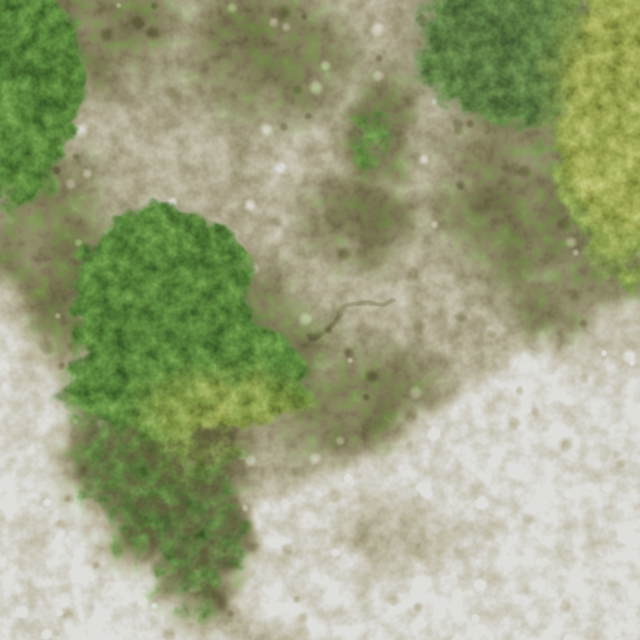
This texture is drawn by a WebGL 2 fragment shader. Its source:

```glsl
#version 300 es
precision highp float;

uniform vec2 u_resolution;
out vec4 fragColor;

float hash(vec2 cell) {
    uvec2 k = uvec2(ivec2(cell) + 4096);
    uint h = k.x * 1597334673u ^ k.y * 3812015801u;
    h = (h ^ (h >> 15)) * 2246822519u;
    h ^= h >> 13;
    return float(h & 65535u) / 65535.0;
}

vec2 gradient(vec2 cell) {
    float angle = 6.28318 * hash(cell);
    return vec2(cos(angle), sin(angle));
}

float gradientNoise(vec2 p) {
    vec2 i = floor(p), f = p - i;
    vec2 w = f * f * f * (f * (f * 6.0 - 15.0) + 10.0);
    vec2 e = vec2(0.0, 1.0);
    float low = mix(dot(gradient(i), f), dot(gradient(i + e.yx), f - e.yx), w.x);
    float high = mix(dot(gradient(i + e), f - e), dot(gradient(i + 1.0), f - 1.0), w.x);
    return 1.4 * mix(low, high, w.y);
}

float fbm(vec2 p, int octaves) {
    float sum = 0.0, amplitude = 0.6;
    for (int i = 0; i < octaves; i++) {
        sum += amplitude * gradientNoise(p);
        p = mat2(1.6, 1.2, -1.2, 1.6) * p + 17.3;
        amplitude *= 0.58;
    }
    return sum;
}

// Soft ellipse: centre in xy, radii in zw
float blob(vec2 p, vec4 ellipse, float softness) {
    float d = length((p - ellipse.xy) / ellipse.zw);
    return 1.0 - smoothstep(1.0 - softness, 1.0 + softness, d);
}

float segmentDistance(vec2 p, vec2 a, vec2 b) {
    vec2 ab = b - a;
    return length(p - a - ab * clamp(dot(p - a, ab) / dot(ab, ab), 0.0, 1.0));
}

// Positive inside the two bleached areas
float sandDistance(vec2 p) {
    float left = max(min((0.56 - 1.3 * p.x - p.y) * 0.6, 0.115 - p.x), (0.37 - p.x - p.y) * 0.7);
    float right = min((0.2 + 0.58 * (p.x - 0.4) - p.y) * 0.86, p.x - 0.33 - 0.35 * p.y);
    return max(left, min(right, (p.x + p.y - 0.46) * 0.7));
}

vec3 ramp(float t, vec3 a, vec3 b, vec3 c, vec3 d) {
    t = clamp(t, 0.0, 1.0) * 3.0;
    vec3 color = mix(a, b, min(t, 1.0));
    color = mix(color, c, clamp(t - 1.0, 0.0, 1.0));
    return mix(color, d, clamp(t - 2.0, 0.0, 1.0));
}

// Sparse round specks, one chance per grid cell
float specks(vec2 p, float density) {
    vec2 cell = floor(p);
    float sum = 0.0;
    for (int k = 0; k < 9; k++) {
        vec2 c = cell + vec2(k % 3, k / 3) - 1.0;
        vec2 center = c + vec2(hash(c + 71.0), hash(c + 139.0));
        float radius = mix(0.2, 0.5, hash(c + 211.0));
        sum += step(hash(c), density) * (1.0 - smoothstep(0.2, 1.0, length(p - center) / radius));
    }
    return min(sum, 1.0);
}

void main() {
    vec2 uv = gl_FragCoord.xy / u_resolution;
    vec2 broad = vec2(fbm(uv * 7.0, 3), fbm(uv * 7.0 + 31.0, 3));
    vec2 fine = vec2(gradientNoise(uv * 36.0), gradientNoise(uv * 36.0 + 53.0));
    vec2 p = uv + 0.04 * broad + 0.011 * fine;
    float grain = fbm(uv * 36.0 + 9.0, 3);

    // Bare soil and sand, darkened by thin undergrowth
    const vec4 undergrowth[10] = vec4[](
        vec4(0.56, 0.65, 0.09, 0.07), vec4(0.56, 0.36, 0.13, 0.09),
        vec4(0.83, 0.70, 0.13, 0.14), vec4(0.07, 0.60, 0.10, 0.16),
        vec4(0.60, 0.79, 0.05, 0.10), vec4(0.94, 0.52, 0.13, 0.09),
        vec4(0.62, 0.18, 0.09, 0.08), vec4(0.42, 0.92, 0.12, 0.10),
        vec4(0.16, 0.95, 0.13, 0.08), vec4(0.40, 0.47, 0.11, 0.10));
    float sand = smoothstep(-0.035, 0.03, sandDistance(p));
    float shade = 0.0;
    for (int i = 0; i < 10; i++) shade = max(shade, blob(p, undergrowth[i], 0.55));
    float thicket = max(blob(p, vec4(0.25, 0.27, 0.14, 0.15), 0.3), blob(p, vec4(0.31, 0.15, 0.07, 0.13), 0.35));
    float tone = mix(0.58, 0.93, sand) + 0.22 * fbm(uv * 10.0 + 5.0, 3) + 0.27 * grain;
    tone -= 0.34 * shade * (1.0 - 0.3 * sand) + 0.5 * thicket;
    tone -= 0.2 * (1.0 - smoothstep(0.002, 0.009, segmentDistance(p, vec2(0.49, 0.49), vec2(0.62, 0.54))));
    tone += 0.3 * specks(uv * 34.0, 0.07) - 0.22 * specks(uv * 30.0 + 40.0, 0.08);
    vec3 color = ramp(tone, vec3(0.38, 0.37, 0.24), vec3(0.56, 0.54, 0.41),
                      vec3(0.74, 0.72, 0.63), vec3(0.87, 0.87, 0.86));
    float moss = max(shade * (1.0 - sand), thicket) * smoothstep(-0.2, 0.5, grain + 0.4 * broad.y);
    color = mix(color, color * vec3(0.82, 0.98, 0.72), moss);

    // Leafy cover with ragged edges
    float bush = max(blob(p, vec4(0.25, 0.52, 0.14, 0.15), 0.2), blob(p, vec4(0.34, 0.42, 0.13, 0.11), 0.25));
    bush = max(bush, blob(p, vec4(0.24, 0.40, 0.13, 0.10), 0.3));
    float corner = blob(p, vec4(0.0, 0.88, 0.13, 0.19), 0.25);
    float shrub = blob(p, vec4(0.80, 0.93, 0.16, 0.14), 0.35);
    float straw = blob(p, vec4(0.98, 0.81, 0.11, 0.24), 0.35);
    float cover = max(max(bush, corner), max(shrub * 0.85, straw));
    cover = max(cover, max(thicket * 0.5, blob(p, vec4(0.59, 0.78, 0.035, 0.06), 0.5) * 0.5));
    cover = smoothstep(0.25, 0.75, cover + 0.35 * grain);

    float leaf = 0.47 + 0.55 * fbm(uv * 40.0 + 83.0, 3) + 0.2 * broad.x;
    vec3 green = ramp(leaf, vec3(0.19, 0.31, 0.13), vec3(0.30, 0.46, 0.20),
                      vec3(0.41, 0.60, 0.28), vec3(0.59, 0.72, 0.41));
    vec3 yellow = ramp(leaf, vec3(0.40, 0.43, 0.17), vec3(0.57, 0.61, 0.28),
                       vec3(0.69, 0.72, 0.39), vec3(0.83, 0.83, 0.58));
    float dry = max(straw, 0.7 * blob(p, vec4(0.36, 0.34, 0.13, 0.07), 0.6));
    green = mix(green, vec3(0.40, 0.48, 0.31) * (0.65 + 0.7 * leaf), 0.5 * shrub + 0.3 * thicket * (1.0 - bush));
    color = mix(color, mix(green, yellow, clamp(dry + 0.3 * grain * dry, 0.0, 1.0)), cover);
    fragColor = vec4(clamp(color, 0.0, 1.0), 1.0);
}
```
